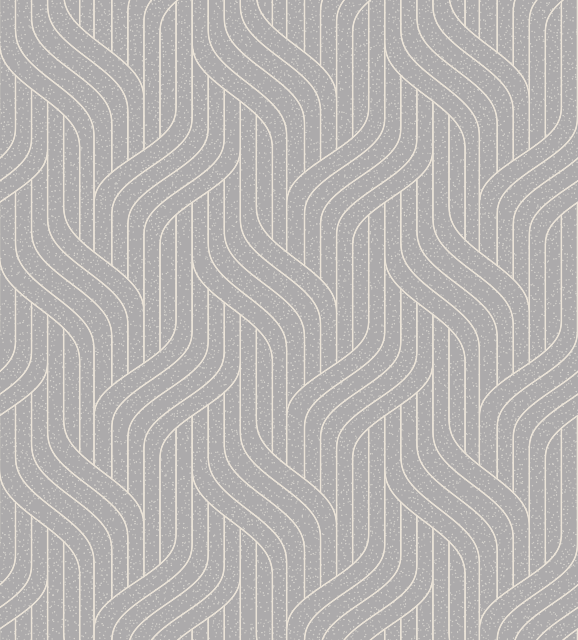
This pattern is drawn by a WebGL 1 fragment shader. Its source:

```glsl
precision highp float;

uniform vec2 u_resolution;

#define TILES 3.0
#define RAILS 12.0
#define TILE_HEIGHT 13.3
#define LINE_WIDTH 0.1
#define GROUND_COLOR vec3(0.676, 0.668, 0.67)
#define LINE_COLOR vec3(0.92, 0.89, 0.845)
#define FLECK_COLOR vec3(0.79, 0.78, 0.765)
#define FLECK_CELLS vec2(154.0, 171.0)
#define FLECK_RADIUS 0.2
#define FLECK_CHANCE 0.7

const float FAR = 10.0;

float hash(vec2 p) {
  vec3 q = fract(vec3(p.xyx) * vec3(0.1031, 0.103, 0.0973));
  q += dot(q, q.yzx + 33.33);
  return fract((q.x + q.y) * q.z);
}

// Position of a vertical rail; the middle one sits slightly left.
float railX(float k) {
  return k - (mod(k, RAILS) == 6.0 ? 0.11 : 0.0);
}

// Five parallel S-curves crossing from rail to rail.
// Returns the distance to the nearest one and whether p lies between the outer two.
float bandDistance(vec2 p, float firstRail, float shift, float centre,
                   float stagger, float height, vec2 span, out bool inside) {
  float left = min(firstRail, firstRail + shift) - 1.0;
  float x = mod(p.x - left, RAILS) + left;
  float y = mod(p.y - span.x, TILE_HEIGHT) + span.x;
  inside = false;
  if (y > span.y) return FAR;

  float nearest = FAR;
  float leftEdge = 0.0;
  float rightEdge = 0.0;
  for (int i = 0; i < 5; i++) {
    float n = float(i);
    float t = clamp((y - centre - n * stagger) / height + 0.5, 0.0, 1.0);
    float ease = t * t * t * (t * (t * 6.0 - 15.0) + 10.0);
    float slope = 30.0 * t * t * (1.0 - t) * (1.0 - t) * shift / height;
    float curve = mix(railX(firstRail + n), railX(firstRail + n + shift), ease);
    nearest = min(nearest, abs(x - curve) * inversesqrt(1.0 + slope * slope));
    if (i == 0) leftEdge = curve;
    rightEdge = curve;
  }
  inside = x > leftEdge && x < rightEdge;
  return nearest;
}

// Scattered flecks: one jittered dot per cell, wrapping at the canvas edges.
float flecks(vec2 uv) {
  vec2 p = uv * FLECK_CELLS;
  vec2 cell = floor(p);
  float soft = 0.5 * FLECK_CELLS.x / u_resolution.x;
  float cover = 0.0;
  for (int j = -1; j <= 1; j++) {
    for (int i = -1; i <= 1; i++) {
      vec2 c = cell + vec2(float(i), float(j));
      vec2 id = mod(c, FLECK_CELLS);
      vec2 dot2 = c + vec2(hash(id + 17.3), hash(id + 241.7));
      float present = step(hash(id + 403.1), FLECK_CHANCE);
      float strength = 0.6 + 0.8 * hash(id + 611.9);
      float d = length(p - dot2);
      float spot = 1.0 - smoothstep(FLECK_RADIUS - soft, FLECK_RADIUS + soft, d);
      cover = max(cover, spot * present * strength);
    }
  }
  return cover;
}

void main() {
  vec2 uv = gl_FragCoord.xy / u_resolution;

  // Rail units, with y running downwards.
  vec2 p = vec2(uv.x, 1.0 - uv.y) * TILES * vec2(RAILS, TILE_HEIGHT);
  p.x += 0.035;

  // Bands leaning right and left.
  bool inRight;
  bool inLeft;
  float d = bandDistance(p, 0.0, 5.0, 5.93, -0.763, 7.1, vec2(-0.66, 9.09), inRight);
  d = min(d, bandDistance(p, 11.0, -5.0, 9.71, 0.642, 6.42, vec2(6.52, 15.47), inLeft));

  // Straight rails pass behind the bands.
  if (!inRight && !inLeft) d = min(d, abs(p.x - railX(floor(p.x + 0.5))));

  float pixel = TILES * RAILS / u_resolution.x;
  float line = 1.0 - smoothstep(-0.5 * pixel, 0.5 * pixel, d - 0.5 * LINE_WIDTH);

  vec3 color = mix(GROUND_COLOR, FLECK_COLOR, flecks(uv));
  color = mix(color, LINE_COLOR, line);
  gl_FragColor = vec4(color, 1.0);
}
```
